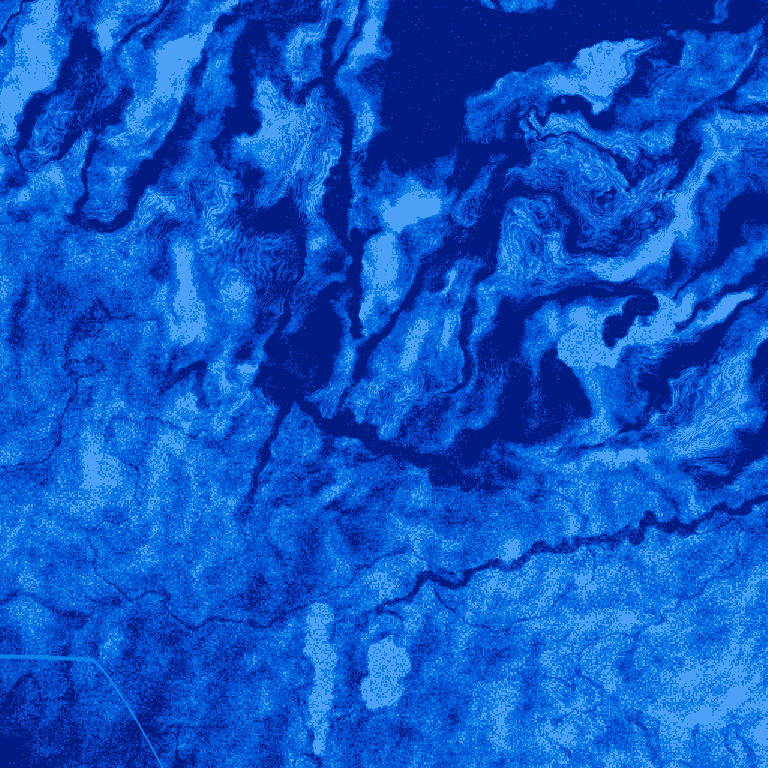
Write a WebGL 2 fragment shader that draws this texture.

```glsl
#version 300 es
precision highp float;
// Eroded highland and plain seen from above, in six flat blues.
// Warped, stretched noise gives ridges, gullies and strata; a few soft segments
// give lakes, gorges and pale ground; grain is added before the tone is stepped.
uniform vec2 u_resolution;
out vec4 fragColor;

#define GRAIN_CELLS 512.0
#define GRAIN 0.95
#define RELIEF 2.4
#define STRATA 0.45
#define GULLY 2.0
#define PALE 1.3
#define CRINKLE 1.4
#define WARP 0.07
#define BIAS 0.12
#define EDGE 0.04

const vec3 BLUES[6] = vec3[6](
  vec3(0.00, 0.11, 0.51), vec3(0.00, 0.20, 0.68), vec3(0.00, 0.31, 0.82),
  vec3(0.00, 0.40, 0.88), vec3(0.05, 0.50, 0.91), vec3(0.30, 0.63, 0.97));
const float STEPS[5] = float[5](-1.13, -0.55, 0.08, 0.61, 1.23);

vec2 hash2(vec2 cell) {
  uvec2 k = uvec2(ivec2(cell)) * 1664525u + 1013904223u;
  k.x += k.y * 1664525u;
  k.y += k.x * 1664525u;
  k ^= k >> 16u;
  k.x += k.y * 1664525u;
  k.y += k.x * 1664525u;
  k ^= k >> 16u;
  return vec2(k & 65535u) / 65535.0;
}

float cornerSlope(vec2 cell, vec2 offset) {
  float a = 6.2832 * hash2(cell).x;
  return dot(vec2(cos(a), sin(a)), offset);
}

float noise(vec2 p) {
  vec2 i = floor(p), f = p - i;
  vec2 u = f * f * f * (f * (f * 6.0 - 15.0) + 10.0);
  vec2 e = vec2(1.0, 0.0);
  return mix(mix(cornerSlope(i, f), cornerSlope(i + e, f - e), u.x),
             mix(cornerSlope(i + e.yx, f - e.yx), cornerSlope(i + 1.0, f - 1.0), u.x), u.y);
}

float fbm(vec2 p) {
  float sum = 0.0, amp = 1.0;
  for (int i = 0; i < 5; i++) {
    sum += amp * noise(p);
    p = mat2(1.6, 1.2, -1.2, 1.6) * p + 13.7;
    amp *= 0.5;
  }
  return sum;
}

// Signed distance to a rounded segment
float segment(vec2 p, vec2 a, vec2 b, float radius) {
  vec2 d = b - a;
  return length(p - a - d * clamp(dot(p - a, d) / dot(d, d), 0.0, 1.0)) - radius;
}

float inside(float dist) { return smoothstep(0.004, -0.004, dist); }

void main() {
  vec2 p = gl_FragCoord.xy / min(u_resolution.x, u_resolution.y);
  vec2 warp = vec2(fbm(p * 5.0), fbm(p * 5.0 + 17.0));
  vec2 ragged = vec2(fbm(p * 22.0 + 5.0), fbm(p * 22.0 + 41.0));
  vec2 w = p + 0.025 * warp + 0.02 * ragged;

  // Highland in the north, plain in the south and west
  float border = mix(0.66, 0.40, smoothstep(0.15, 0.35, p.x));
  float rugged = smoothstep(-0.08, 0.08, p.y - border + 0.2 * warp.x);

  // Ridge frame: steep in the west, leaning over in the east
  float east = smoothstep(0.45, 0.85, p.x + 0.1 * warp.y);
  vec2 along = normalize(mix(vec2(0.42, 0.9), vec2(0.82, 0.57), east));
  vec2 c = p - vec2(0.55, 0.65);
  vec2 q = vec2(dot(c, along), dot(c, vec2(-along.y, along.x))) + WARP * warp;

  // Lit slopes and layered rock
  vec2 site = q * vec2(5.0, 14.0);
  float height = fbm(site);
  float slope = fbm(site + vec2(0.0, 0.3)) - height;
  float tone = BIAS + RELIEF * slope * mix(0.35, 1.0, rugged);
  float bedded = rugged * smoothstep(-0.1, 0.25, noise(q * 7.0 + 60.0));
  tone += STRATA * 1.5 * bedded * sin(70.0 * height);

  // Shaded gullies and bare pale ground
  float width = 0.13 + 0.25 * noise(q * 6.0 + 90.0);
  float gully = 1.0 - smoothstep(0.3, 1.0, abs(noise(q * vec2(3.5, 11.0) + 8.0) + 0.06 * ragged.x) / max(width, 0.01));
  tone -= GULLY * gully * mix(0.12, 1.0, rugged);
  float bare = smoothstep(0.2, 0.36, fbm(q * vec2(6.0, 13.0) + 31.0));
  tone += PALE * bare * mix(0.3, 1.0, rugged);

  // Broad tone of the plain and fine crinkles
  float southEast = smoothstep(0.5, 0.9, p.x) * smoothstep(0.42, 0.25, p.y);
  float southWest = smoothstep(0.36, 0.0, length(p * vec2(0.8, 1.3)));
  tone += 0.75 * southEast - 1.5 * southWest + 1.2 * fbm(p * 3.5 + 70.0);
  tone += CRINKLE * fbm(p * 30.0 + 2.0 * warp) * mix(0.8, 1.0, rugged);

  // Creeks and the long river
  float creek = smoothstep(0.03, 0.008, abs(noise(p * 4.5 + 0.7 * warp + 3.0)));
  tone -= 0.9 * creek * (1.0 - rugged);
  float course = 0.155 + 0.27 * sqrt(max(p.x - 0.48, 0.0));
  float river = smoothstep(0.009, 0.003, abs(w.y - course)) * smoothstep(0.48, 0.51, p.x);
  tone -= 1.9 * river;

  // Pale flats, then dark water and gorges
  float flats = min(segment(w, vec2(0.75, 0.53), vec2(0.86, 0.60), 0.028),
                min(segment(w, vec2(0.41, 0.20), vec2(0.42, 0.03), 0.014),
                    segment(w, vec2(0.51, 0.14), vec2(0.50, 0.09), 0.022)));
  tone = mix(tone, 1.5 + 0.5 * ragged.y, inside(flats));
  float water = min(segment(w, vec2(0.54, 0.87), vec2(0.56, 1.0), 0.045),
                    segment(w, vec2(0.62, 0.94), vec2(0.88, 1.0), 0.045));
  float gorge = min(segment(w, vec2(0.37, 0.485), vec2(0.60, 0.375), 0.013),
                min(segment(w, vec2(0.44, 0.96), vec2(0.46, 0.58), 0.010),
                    segment(w, vec2(0.79, 0.555), vec2(0.84, 0.61), 0.012)));
  tone = mix(tone, -1.75, inside(min(water, gorge)));

  // Speckle, and a thin pale track
  vec2 speck = hash2(floor(p * GRAIN_CELLS) + 300.0);
  tone += GRAIN * (speck.x + speck.y - 1.0) * mix(1.1, 0.8, rugged);
  float track = abs(p.y - 0.145 + 0.3 * p.x * p.x + 2.6 * pow(max(p.x - 0.12, 0.0), 1.25));
  tone = mix(tone, 1.1, smoothstep(0.004, 0.001, track) * step(p.x, 0.24));

  vec3 color = BLUES[0];
  for (int i = 0; i < 5; i++)
    color = mix(color, BLUES[i + 1], smoothstep(-EDGE, EDGE, tone - STEPS[i]));
  fragColor = vec4(color, 1.0);
}
```
